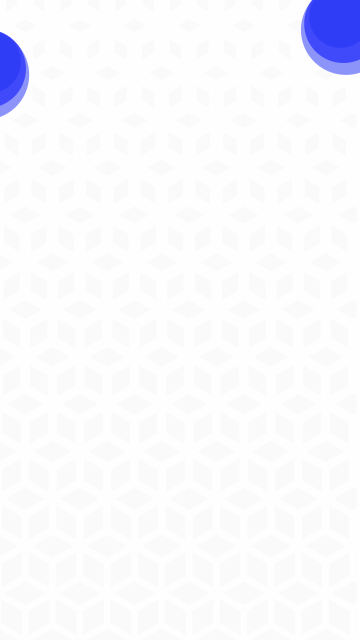
Write a Shadertoy shader that draws this background.

```glsl
const float SIDE = 0.0876;                 // edge length of a cube, in canvas widths
const vec3 PAPER = vec3(0.996);
const vec3 FACE = vec3(0.980);
const vec3 PALE_BLUE = vec3(0.55, 0.58, 0.98);
const vec3 MID_BLUE = vec3(0.25, 0.29, 0.98);
const vec3 DEEP_BLUE = vec3(0.19, 0.24, 0.97);

// Coverage of a signed distance, one pixel soft
float cover(float dist) {
    return clamp(0.5 - dist * iResolution.x, 0.0, 1.0);
}

// Faces grow from the top of the canvas to the bottom
float faceRadius(float y) {
    return 0.433 * SIDE * (0.39 + 0.281 * y - 0.037 * y * y);
}

// Rhombus bounded by two pairs of parallel edges with normals m and n
float rhombus(vec2 p, vec2 m, vec2 n, float radius) {
    return max(abs(dot(p, m)), abs(dot(p, n))) - radius;
}

// Three separated faces of each cube, in staggered rows
float cubes(vec2 p) {
    const vec2 across = vec2(1.0, 0.0);
    const vec2 rising = vec2(0.5, 0.866);
    const vec2 falling = vec2(0.5, -0.866);
    float width = sqrt(3.0) * SIDE;
    float firstRow = 0.0715;
    float row = floor((p.y - firstRow) / (1.5 * SIDE));
    float dist = 1.0;
    for (int i = 0; i < 2; i++) {
        float r = row + float(i);
        float y = firstRow + r * 1.5 * SIDE;
        float x = p.x - 0.070 - 0.5 * width * mod(r, 2.0);
        vec2 q = vec2(x - width * round(x / width), p.y - y);
        vec2 offset = vec2(0.25 * width, 0.75 * SIDE);
        float sideRadius = faceRadius(y + offset.y);
        dist = min(dist, rhombus(q, rising, falling, faceRadius(y)));
        dist = min(dist, rhombus(q - offset, across, rising, sideRadius));
        offset.x = -offset.x;
        dist = min(dist, rhombus(q - offset, across, falling, sideRadius));
    }
    return max(dist, p.x - 0.991);
}

// Three shrinking discs, each shifted up and inward
vec3 discStack(vec3 color, vec2 p, vec2 center, float inward) {
    p = (p - center) * vec2(inward, 1.0);
    color = mix(color, PALE_BLUE, cover(length(p) - 0.125));
    color = mix(color, MID_BLUE, cover(length(p - vec2(0.007, -0.017)) - 0.109));
    return mix(color, DEEP_BLUE, cover(length(p - vec2(0.016, -0.036)) - 0.086));
}

void mainImage(out vec4 fragColor, in vec2 fragCoord) {
    // Canvas widths, measured down from the top left
    vec2 p = vec2(fragCoord.x, iResolution.y - fragCoord.y) / iResolution.x;

    vec3 color = mix(PAPER, FACE, cover(cubes(p)));
    color = discStack(color, p, vec2(-0.044, 0.208), 1.0);
    color = discStack(color, p, vec2(0.961, 0.083), -1.0);
    fragColor = vec4(color, 1.0);
}
```
